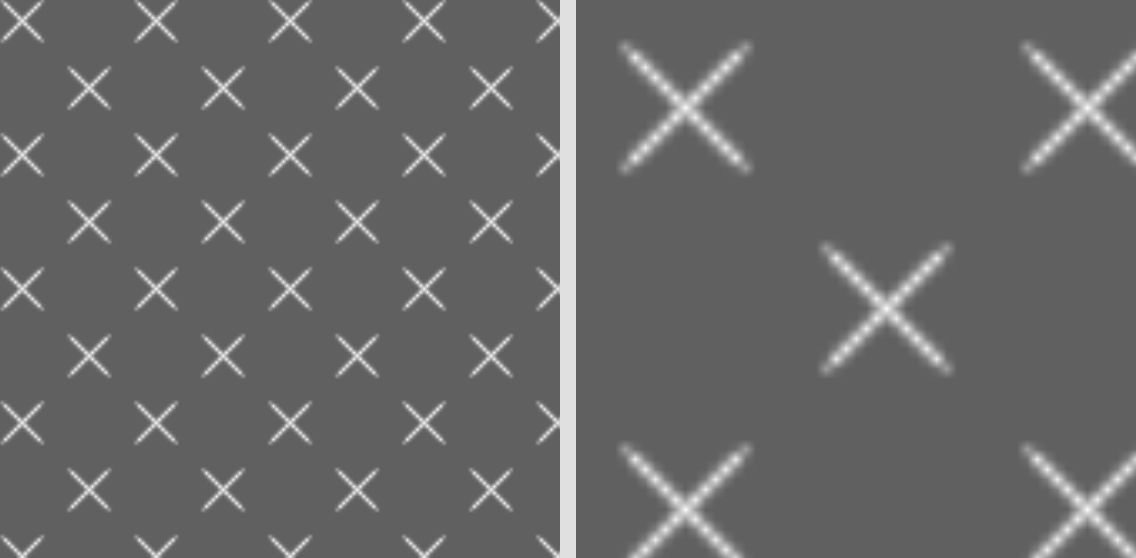
Left: the whole. Right: its middle third, enlarged.
A Shadertoy shader for this pattern:

```glsl
const vec3 BACKGROUND = vec3(0.376);
const vec3 INK = vec3(1.0);
const float PERIOD = 0.2392;                 // repeat, in canvas widths
const vec2 FIRST_CENTER = vec2(0.0398, 0.0375); // measured from the top left
const float CELLS = 40.0;                    // beads per repeat
const float ARM = 6.0;                       // arm reach, in beads

// Centred coordinates of the nearest motif; every other row shifts by half
vec2 staggeredTile(vec2 p, float period) {
    vec2 q = p / period;
    float row = floor(q.y * 2.0 + 0.5);
    q.x -= 0.5 * mod(row, 2.0);
    return vec2(fract(q.x + 0.5) - 0.5, q.y - 0.5 * row);
}

// Ink held by one grid cell: strong on the diagonals, faint beside them
float crossCell(vec2 cell, float reach) {
    vec2 a = abs(cell);
    float outer = max(a.x, a.y);
    float offDiagonal = abs(a.x - a.y);
    if (outer > reach + 0.5 || offDiagonal > 1.5) return 0.0;
    if (outer < 0.5) return 1.0;
    float ink = offDiagonal < 0.5 ? 0.9 : 0.2;
    if (outer < 1.5 && offDiagonal > 0.5) ink = 0.36;
    return outer > reach - 0.5 ? ink * 0.45 : ink;
}

// Blend the four surrounding cells into a soft beaded cross
float beadedCross(vec2 p, float reach) {
    vec2 base = floor(p);
    float ink = 0.0;
    for (int j = 0; j < 2; j++) {
        for (int i = 0; i < 2; i++) {
            vec2 cell = base + vec2(i, j);
            vec2 weight = 1.0 - abs(p - cell);
            ink += crossCell(cell, reach) * weight.x * weight.y;
        }
    }
    return ink;
}

void mainImage(out vec4 fragColor, in vec2 fragCoord) {
    vec2 fromTop = vec2(fragCoord.x, iResolution.y - fragCoord.y) / iResolution.x;
    vec2 local = staggeredTile(fromTop - FIRST_CENTER, PERIOD);
    float ink = beadedCross(local * CELLS, ARM);
    fragColor = vec4(mix(BACKGROUND, INK, ink), 1.0);
}
```
